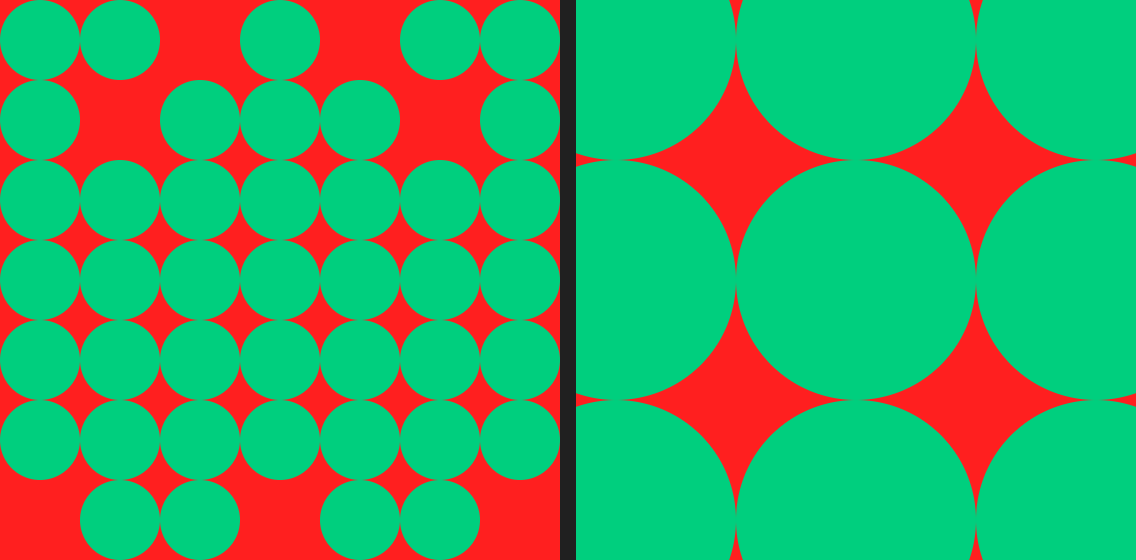
Left, the full canvas; right, a detail of the centre.
This pattern is drawn by a three.js fragment shader. Its source:

```glsl
// A seven by seven grid of touching green discs on red, with a few left out.
// Each cell draws one disc by distance; the gaps follow from the row and from
// the column's distance to the vertical mirror axis.

varying vec2 vUv;

// 1 where the cell holds a disc, 0 where it is left empty
float hasDisc(vec2 cell) {
  float fromAxis = abs(cell.x - 3.0);
  float row = cell.y;

  // Slanted gaps in the two top rows
  bool topGap = row > 4.5 && abs(fromAxis + row - 7.0) < 0.5;

  // Corners and centre of the bottom row
  bool bottomGap = row < 0.5 && (fromAxis < 0.5 || fromAxis > 2.5);

  return topGap || bottomGap ? 0.0 : 1.0;
}

void main() {
  vec2 grid = vUv * 7.0;
  vec2 cell = min(floor(grid), 6.0);

  // Signed distance to the disc that fills the cell, with a one pixel soft edge
  float edge = length(grid - cell - 0.5) - 0.5;
  float pixel = max(fwidth(grid.x), 0.0001);
  float disc = clamp(0.5 - edge / pixel, 0.0, 1.0) * hasDisc(cell);

  vec3 red = vec3(1.0, 0.12, 0.12);
  vec3 green = vec3(0.0, 0.81, 0.495);
  gl_FragColor = vec4(mix(red, green, disc), 1.0);
}
```
